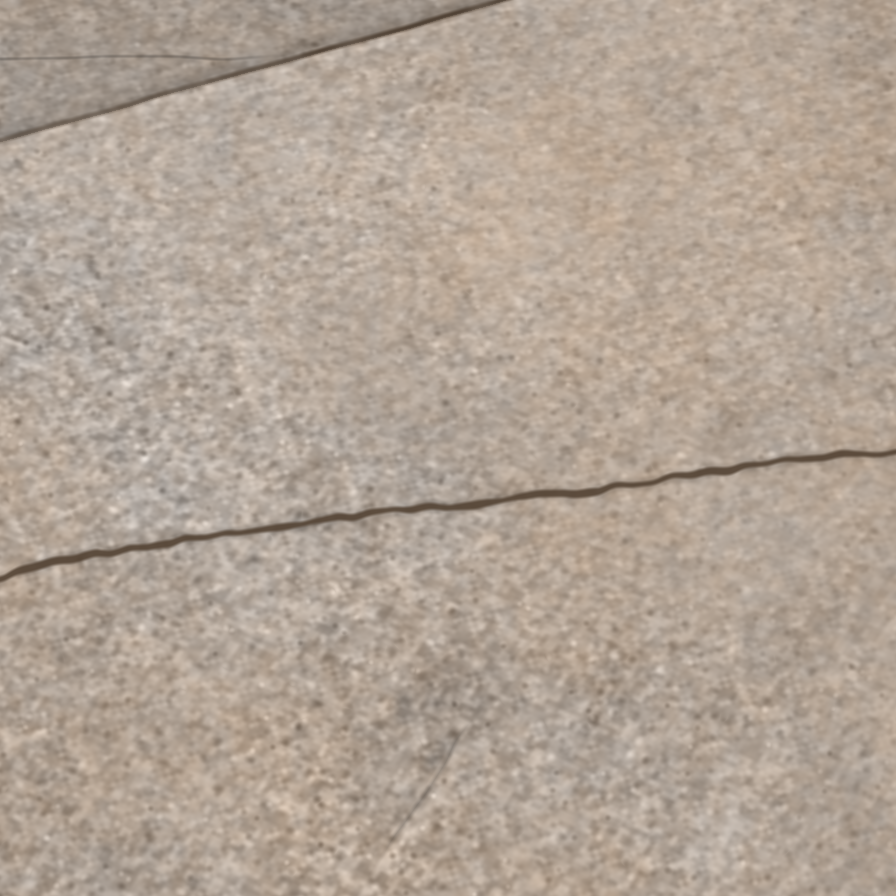
Reproduce this texture procedurally as a Shadertoy shader.

```glsl
// Weathered sandy paving: soft mineral grain in warm greys, a jagged dark crack
// across the middle, a shadowed slab joint at the upper left and a worn scratch.
// Grain is layered value noise plus scattered flecks; lines are distance bands.

const vec3 STONE = vec3(0.712, 0.657, 0.605);
const vec3 CRACK = vec3(0.33, 0.265, 0.205);
const vec3 WARM_TINT = vec3(0.018, 0.0, -0.018);

float hash(vec2 p) {
    uvec2 q = uvec2(ivec2(p) + 32768);
    uint h = q.x * 1597334677u ^ q.y * 3812015801u;
    h = (h ^ (h >> 15)) * 2246822519u;
    h = (h ^ (h >> 13)) * 3266489917u;
    return float((h ^ (h >> 16)) >> 8) / 16777216.0;
}

float noise(vec2 p) {
    vec2 cell = floor(p), f = fract(p);
    f = f * f * (3.0 - 2.0 * f);
    float low = mix(hash(cell), hash(cell + vec2(1, 0)), f.x);
    float high = mix(hash(cell + vec2(0, 1)), hash(cell + vec2(1, 1)), f.x);
    return mix(low, high, f.y);
}

// Signed noise, centred on zero
float wobble(vec2 p) { return noise(p) - 0.5; }

vec2 rotate(vec2 p, float angle) {
    float c = cos(angle), s = sin(angle);
    return vec2(c * p.x - s * p.y, s * p.x + c * p.y);
}

float fbm(vec2 p) {
    float sum = 0.0, weight = 1.0;
    for (int i = 0; i < 4; i++) {
        sum += weight * wobble(p);
        p = rotate(p, 0.7) * 2.1 + 17.0;
        weight *= 0.6;
    }
    return sum;
}

// Soft round flecks, one candidate in each grid cell
float flecks(vec2 p, float density) {
    vec2 base = floor(p);
    float amount = 0.0;
    for (int j = -1; j <= 1; j++)
    for (int i = -1; i <= 1; i++) {
        vec2 cell = base + vec2(i, j);
        vec2 centre = cell + vec2(hash(cell + 31.0), hash(cell + 67.0));
        float radius = mix(0.35, 0.75, hash(cell + 113.0));
        float present = step(hash(cell + 211.0), density);
        amount = max(amount, present * smoothstep(radius, 0.0, length(p - centre)));
    }
    return amount;
}

// Soft line of given half width around zero distance
float band(float d, float halfWidth, float blur) {
    return 1.0 - smoothstep(halfWidth - blur, halfWidth + blur, abs(d));
}

float crackHeight(float x) {
    float course = 0.357 + 0.15 * x + 0.008 * sin(5.0 * x);
    return course + 0.010 * wobble(vec2(x * 17.0, 3.0)) + 0.006 * wobble(vec2(x * 48.0, 9.0));
}

// Signed grain brightness, coarser towards the bottom
float grain(vec2 p) {
    vec2 q = rotate(vec2(p.x, p.y * (1.1 + 0.22 * p.y)), -0.4);
    float coarse = wobble(q * vec2(82.0, 104.0));
    float fine = wobble(rotate(q, 0.9) * 158.0 + 40.0);
    return coarse + 0.85 * fine;
}

vec3 stone(vec2 p) {
    float rough = clamp(1.12 - 0.42 * p.x - 0.28 * p.y + 0.35 * fbm(p * 5.0 + 8.0), 0.5, 1.3);
    float light = 0.165 * rough * grain(p) + 0.040 * fbm(p * 4.0) + 0.035 * fbm(p * 22.0);
    light += 0.10 * rough * flecks(p * 82.0, 0.12);
    light -= 0.12 * rough * flecks(rotate(p, 0.5) * 76.0 + 50.0, 0.13);
    light -= 0.022 * smoothstep(0.45, 0.05, p.y) + 0.015 * smoothstep(0.8, 1.0, p.x);
    float warmth = 1.3 * fbm(p * 6.0 + 70.0) + 1.1 * wobble(p * 60.0 + 90.0) + 0.5 * (p.x - 0.5);
    return STONE + light + WARM_TINT * warmth;
}

void mainImage(out vec4 fragColor, in vec2 fragCoord) {
    vec2 p = fragCoord / iResolution.xy;
    vec3 color = stone(p);

    // Darker slab beyond the joint, with a shadow that deepens to the right
    float joint = p.y - (0.841 + 0.28 * p.x + 0.004 * wobble(vec2(p.x * 22.0, 5.0)));
    color *= 1.0 - 0.12 * smoothstep(-0.003, 0.006, joint);
    float depth = mix(0.55, 0.9, smoothstep(0.25, 0.45, p.x)) * (0.75 + 0.5 * noise(vec2(p.x * 28.0, 2.0)));
    color = mix(color, CRACK, min(depth, 0.9) * band(joint - 0.002, 0.0028, 0.0026));
    color *= 1.0 - 0.13 * smoothstep(0.028, 0.0, joint) * step(0.0, joint);
    color += 0.035 * band(joint + 0.007, 0.003, 0.003);

    // Hairline on the far slab
    float hairline = p.y - 0.935 - 0.006 * wobble(vec2(p.x * 16.0, 7.0));
    color *= 1.0 - 0.20 * band(hairline, 0.0015, 0.0015) * smoothstep(0.33, 0.24, p.x);

    // Slanted scratch with a pale right edge and a brown stain above it
    vec2 s = rotate(p - vec2(0.475, 0.118), -0.99);
    float side = s.y + 0.006 * wobble(vec2(s.x * 30.0, 4.0));
    float reach = smoothstep(0.10, 0.06, abs(s.x));
    color *= 1.0 - reach * (0.20 * band(side, 0.002, 0.003) + 0.10 * band(side - 0.013, 0.007, 0.007));
    color += 0.04 * reach * band(side + 0.009, 0.004, 0.004);
    float stain = smoothstep(0.075, 0.0, length((p - vec2(0.495, 0.245)) * vec2(1.5, 1.0)));
    color *= 1.0 - stain * vec3(0.08, 0.10, 0.12);

    // Main crack: dark core, varying width and a faint brown fringe
    float gap = p.y - crackHeight(p.x);
    float width = 0.0026 + 0.0022 * noise(vec2(p.x * 32.0, 12.0));
    color *= 1.0 - 0.14 * band(gap, 0.006, 0.005);
    color = mix(color, CRACK, 0.9 * band(gap, width, 0.0024));

    fragColor = vec4(clamp(color, 0.0, 1.0), 1.0);
}
```
